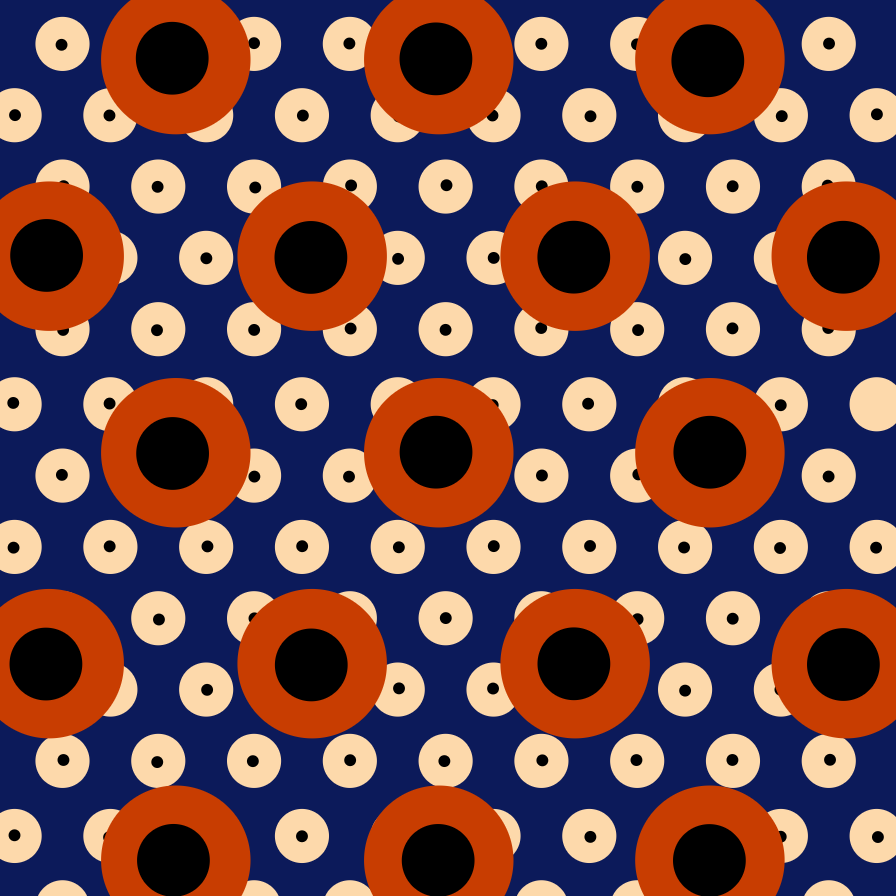
Give the GLSL for this pattern, as a WebGL 2 fragment shader.

```glsl
#version 300 es
precision highp float;
// Large orange rings over staggered rows of cream dots on navy cloth.

#define DOT_RADIUS 0.0302
#define DOT_PUPIL 0.0066
#define DOT_PITCH vec2(0.1069, 0.0796)
#define BAND_HEIGHT 0.4818
#define BAND_START 0.4095
#define RING_RADIUS 0.0834
#define RING_PUPIL 0.0406
#define RING_PITCH vec2(0.2935, 0.2194)
#define RING_SLIP vec2(0.0091, 0.0160)

uniform vec2 u_resolution;
out vec4 fragColor;

const vec3 NAVY = vec3(0.047, 0.102, 0.352);
const vec3 CREAM = vec3(0.992, 0.852, 0.672);
const vec3 ORANGE = vec3(0.784, 0.238, 0.004);
const vec3 BLACK = vec3(0.0);

// Two pseudo-random values in 0..1 for a cell.
vec2 hash2(vec2 cell) {
    vec2 h = vec2(dot(cell, vec2(127.1, 311.7)), dot(cell, vec2(269.5, 183.3)));
    return fract(sin(h) * 43758.5);
}

// Antialiased coverage of a disc.
float disc(vec2 offset, float radius) {
    float pixel = 1.0 / u_resolution.y;
    return clamp((radius - length(offset)) / pixel + 0.5, 0.0, 1.0);
}

// Cream dots: bands of six staggered rows with a wider gap between bands.
vec3 paintDots(vec3 color, vec2 p) {
    float band = floor((p.y - BAND_START) / BAND_HEIGHT);
    float y = p.y - BAND_START - band * BAND_HEIGHT - 0.0417;
    float row = clamp(round(y / DOT_PITCH.y), 0.0, 5.0);
    float x = p.x - 0.0163 - 0.5 * DOT_PITCH.x * mod(row, 2.0);
    float column = round(x / DOT_PITCH.x);
    vec2 offset = vec2(x, y) - vec2(column, row) * DOT_PITCH;
    vec2 cell = vec2(column, row + 6.0 * band);

    color = mix(color, CREAM, disc(offset, DOT_RADIUS));
    // One dot has lost its pupil.
    float hasPupil = cell == vec2(9.0, 0.0) ? 0.0 : 1.0;
    vec2 drift = (hash2(cell) - 0.5) * 0.003;
    return mix(color, BLACK, hasPupil * disc(offset - drift, DOT_PUPIL));
}

// Orange rings: offset rows, with a small slip in the later rows and columns.
vec3 paintRings(vec3 color, vec2 p) {
    float row = round((p.y - 0.0665) / RING_PITCH.y);
    float firstX = mod(row, 2.0) < 0.5 ? 0.1962 : 0.0549;
    float column = round((p.x - firstX) / RING_PITCH.x);
    vec2 center = vec2(firstX, 0.0665) + vec2(column, row) * RING_PITCH;
    center += RING_SLIP * step(vec2(0.7, 0.6), center);
    vec2 offset = p - center;

    color = mix(color, ORANGE, disc(offset, RING_RADIUS));
    // Hand-placed centres sit slightly left of the ring.
    vec2 drift = (hash2(vec2(column, row)) - vec2(1.0, 0.5)) * vec2(0.004, 0.003);
    return mix(color, BLACK, disc(offset - drift, RING_PUPIL));
}

void main() {
    // Canvas units, measured downward from the top edge.
    vec2 p = gl_FragCoord.xy / u_resolution.y;
    p.y = 1.0 - p.y;

    vec3 color = paintDots(NAVY, p);
    color = paintRings(color, p);
    fragColor = vec4(color, 1.0);
}
```
